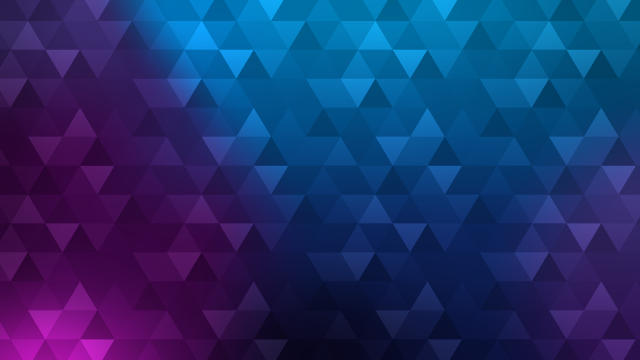
A Shadertoy shader for this background:

```glsl
#define ROW_HEIGHT 0.0804
#define HALF_SIDE 0.04826
#define GRID_LEFT 0.0775
#define GRID_TOP 0.942
#define TILE_ROWS 6.0
#define TILE_COLUMNS 10.0
#define SHADE_SPREAD 0.9
#define LIGHT_LIFT 0.055
#define SHADE_GAIN 0.22
#define SAMPLES 3

// Column of the lightest triangle in each row of the repeating tile
const float LIGHT_COLUMN[6] = float[6](0.0, 2.0, 9.0, 3.0, 1.0, 4.0);

float hash(vec2 cell) {
    vec3 q = fract(cell.xyx * vec3(0.1031, 0.1030, 0.0973));
    q += dot(q, q.yzx + 33.33);
    return fract((q.x + q.y) * q.z);
}

float glow(vec2 p, vec2 center, vec2 radius) {
    vec2 d = (p - center) / radius;
    return exp(-dot(d, d));
}

// Signed brightness of the triangle under p
float triangleShade(vec2 p) {
    float u = (p.x - GRID_LEFT) / HALF_SIDE;
    float v = (GRID_TOP - p.y) / ROW_HEIGHT;
    float row = floor(v);
    float column = floor(u);
    float depth = fract(v);

    // Upward and downward triangles alternate along each row
    bool pointsUp = mod(column + row, 2.0) < 0.5;
    float halfWidth = pointsUp ? depth : 1.0 - depth;
    if (fract(u) > halfWidth) column += 1.0;

    float tileRow = mod(row, TILE_ROWS);
    float tileColumn = mod(column, TILE_COLUMNS);
    float darkColumn = mod(7.0 * tileRow + 6.0, TILE_COLUMNS);

    float shade = (hash(vec2(tileColumn, tileRow) + 3.0) - 0.5) * SHADE_SPREAD;
    if (abs(tileColumn - LIGHT_COLUMN[int(tileRow)]) < 0.5) shade = 1.0;
    if (abs(tileColumn - darkColumn) < 0.5) shade = -0.9;
    return shade * mix(1.1, 0.85, depth);
}

vec3 backdrop(vec2 p) {
    // Blue field, falling from cyan to navy
    vec3 blue = mix(vec3(0.04, 0.07, 0.24), vec3(0.05, 0.14, 0.37), smoothstep(0.0, 0.35, p.y));
    blue = mix(blue, vec3(0.01, 0.31, 0.54), smoothstep(0.3, 0.7, p.y));
    blue = mix(blue, vec3(0.0, 0.49, 0.71), smoothstep(0.58, 1.0, p.y));
    blue *= 1.0 - 0.25 * smoothstep(1.1, 1.8, p.x) * smoothstep(0.4, 0.8, p.y);
    blue += vec3(0.0, 0.0, 0.07) * glow(p, vec2(0.5, 0.95), vec2(0.25, 0.3));

    // Purple field on the left, turning indigo above
    vec3 purple = mix(vec3(0.23, 0.02, 0.27), vec3(0.22, 0.16, 0.42), smoothstep(0.55, 0.95, p.y));
    float indigo = smoothstep(0.2, 0.62, p.x) * smoothstep(0.3, 0.65, p.y);
    purple = mix(purple, vec3(0.16, 0.15, 0.42), indigo);
    purple *= 0.78 + 0.22 * smoothstep(0.0, 0.22, p.x);

    // Slanted border between the two fields
    float border = 0.72 - 0.38 * smoothstep(0.4, 1.1, p.y);
    float softness = mix(0.2, 0.11, smoothstep(0.2, 0.7, p.y));
    vec3 color = mix(purple, blue, smoothstep(-softness, softness, p.x - border));

    // Violet corner on the right
    vec3 violet = mix(vec3(0.18, 0.07, 0.32), vec3(0.22, 0.19, 0.46), smoothstep(0.0, 0.55, p.y));
    float corner = smoothstep(0.58, 0.26, distance(p, vec2(1.9, 0.2)));
    color = mix(color, violet, corner);

    // Dark pool and magenta light along the bottom
    color = mix(color, vec3(0.03, 0.02, 0.10), 0.85 * glow(p, vec2(0.87, 0.0), vec2(0.28, 0.23)));
    color = mix(color, vec3(0.74, 0.08, 0.72), glow(p, vec2(0.12, -0.05), vec2(0.28, 0.2)));
    return color;
}

void mainImage(out vec4 fragColor, in vec2 fragCoord) {
    vec2 p = fragCoord / iResolution.y;

    // Average several samples to smooth the triangle edges
    float shade = 0.0;
    for (int j = 0; j < SAMPLES; j++) {
        for (int i = 0; i < SAMPLES; i++) {
            vec2 offset = (vec2(i, j) + 0.5) / float(SAMPLES) - 0.5;
            shade += triangleShade(p + offset / iResolution.y);
        }
    }
    shade /= float(SAMPLES * SAMPLES);

    vec3 color = backdrop(p);
    color = color * (1.0 + SHADE_GAIN * shade) + LIGHT_LIFT * max(shade, 0.0);
    fragColor = vec4(clamp(color, 0.0, 1.0), 1.0);
}
```
